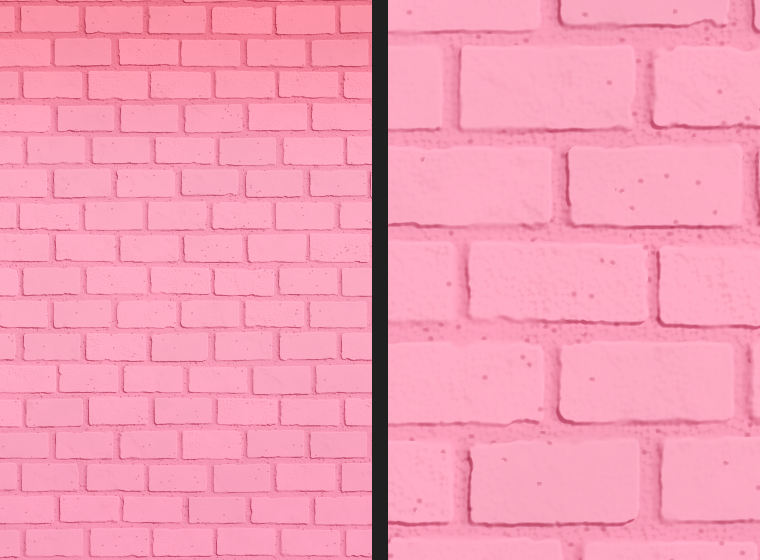
Left: the whole. Right: its middle third, enlarged.
A Shadertoy shader for this texture:

```glsl
// Painted pink brick wall in running bond, with rough mortar and broken shadows from upper-right light.
#define COLUMNS 5.82
#define ROWS 17.14
#define JOINT vec2(0.0104, 0.0106)  // mortar width, in canvas heights
#define CORNER 0.0048
#define JITTER 0.0036
#define WOBBLE 0.0009
#define SHADOW_REACH 0.0027
#define FACE_LOW vec3(0.985, 0.632, 0.748)
#define FACE_MID vec3(0.995, 0.668, 0.768)
#define FACE_TOP vec3(0.988, 0.578, 0.655)
#define MORTAR_TINT vec3(0.986, 0.925, 0.950)
#define SHADOW_TINT vec3(0.835, 0.600, 0.680)

vec2 hash2(vec2 c) {
    vec3 q = fract(c.xyx * vec3(0.1031, 0.1030, 0.0973));
    q += dot(q, q.yzx + 33.33);
    return fract((q.xx + q.yz) * q.zy);
}

// Cellular noise: distance to the nearest point, and that point's random id
vec2 cellular(vec2 p) {
    vec2 cell = floor(p), nearest = vec2(8.0, 0.0);
    for (int j = -1; j <= 1; j++)
    for (int i = -1; i <= 1; i++) {
        vec2 c = cell + vec2(i, j);
        float dist = length(c + hash2(c + 50.0) - p);
        if (dist < nearest.x) nearest = vec2(dist, hash2(c + 211.0).x);
    }
    return nearest;
}

// Layered sines, roughly -1 to 1
float waves(vec2 p) {
    float sum = 0.0, amp = 0.5;
    for (int i = 0; i < 4; i++) {
        sum += amp * sin(p.x + 1.7 * sin(p.y * 0.8)) * cos(p.y + 1.3 * sin(p.x * 0.7));
        p = mat2(1.5, 1.1, -1.1, 1.5) * p + 2.3;
        amp *= 0.6;
    }
    return sum;
}

// Signed distance to the brick in this cell; also gives its random values
float brickDistance(vec2 p, vec2 size, out vec2 rnd) {
    p += WOBBLE * vec2(waves(p * 130.0), waves(p.yx * 115.0 + 9.0));
    p.y += 0.0012 * sin(p.x * 9.0 + p.y * 31.0);
    vec2 grid = p / size - vec2(0.0, 0.036);
    float row = floor(grid.y);
    grid.x -= 0.34 + 0.5 * mod(row, 2.0) + 0.12 * (hash2(vec2(row + 7.0, 3.0)).x - 0.5);
    vec2 id = floor(grid) + 20.0;
    rnd = hash2(id);
    vec2 local = (fract(grid) - 0.5) * size;
    local += JITTER * (hash2(id + 71.0) - 0.5) * vec2(1.0, 0.7);
    local.y += local.x * 0.03 * (rnd.x - 0.5);
    vec2 halfSize = 0.5 * (size - JOINT) + JITTER * (rnd - 0.5) * vec2(0.9, 0.5);
    vec2 q = abs(local) - halfSize + CORNER;
    float d = length(max(q, 0.0)) + min(max(q.x, q.y), 0.0) - CORNER;
    return d + 0.005 * max(waves(p * 75.0 + 8.0 * rnd) - 0.30, 0.0);
}

// Relief: bricks stand proud of a grainy mortar bed; some edges are smeared with paint
float relief(vec2 p, vec2 size, out float face, out vec2 rnd) {
    float d = brickDistance(p, size, rnd);
    float smear = smoothstep(0.0, 0.55, waves(p * 38.0 + 3.0 * rnd));
    float soft = max(mix(0.0009, 0.0028, smear), 0.6 / iResolution.y);
    face = smoothstep(soft, -soft, d);
    float grain = cellular(p * 260.0).x - 0.5;
    float rough = mix(0.42, 0.07 + 0.22 * rnd.x * rnd.x * rnd.x, face);
    return face * mix(1.0, 0.8, smear) + rough * grain;
}

void mainImage(out vec4 fragColor, in vec2 fragCoord) {
    vec2 p = fragCoord / iResolution.y;
    vec2 size = vec2(iResolution.x / iResolution.y / COLUMNS, 1.0 / ROWS);

    // Relief here and a short step towards the light
    float face, litFace;
    vec2 rnd, litRnd;
    vec2 toLight = SHADOW_REACH * vec2(0.62, 0.78);
    float here = relief(p, size, face, rnd);
    float ahead = relief(p + toLight, size, litFace, litRnd);

    // Paint fades from cool pink below to coral above
    vec3 paint = mix(FACE_LOW, FACE_MID, smoothstep(0.05, 0.45, p.y));
    paint = mix(paint, FACE_TOP, smoothstep(0.66, 1.0, p.y));
    paint *= 1.0 + 0.024 * (rnd.x - 0.5) + 0.010 * waves(p * 45.0);
    vec3 mortar = paint * MORTAR_TINT;
    mortar *= mix(vec3(1.0), vec3(0.97, 0.90, 0.91), smoothstep(0.65, 1.0, p.y));
    vec3 color = mix(mortar, paint, face);

    // Wide faint shade on the left of each brick
    float side = brickDistance(p + vec2(0.0055, 0.0008), size, litRnd);
    float shade = smoothstep(0.002, -0.003, side) * (1.0 - face);
    color *= mix(vec3(1.0), SHADOW_TINT, 0.30 * shade);

    // Thin cast shadow, strong in places and nearly gone in others
    float slope = ahead - here;
    float patchy = 0.45 + 0.75 * smoothstep(-0.35, 0.4, waves(p * 55.0 + 4.0));
    color *= mix(vec3(1.0), SHADOW_TINT, clamp(slope * patchy, 0.0, 1.1));
    color += 0.020 * clamp(-slope, 0.0, 1.0);

    // Rare tiny pits in loose clusters
    vec2 pit = cellular(p * vec2(210.0, 240.0));
    float cluster = smoothstep(0.15, 0.7, waves(p * 24.0 + 6.0 * rnd.y));
    float amount = mix(0.05, 0.006, face) + 0.05 * cluster;
    float pits = step(1.0 - amount, pit.y) * smoothstep(0.55, 0.10, pit.x);
    color *= mix(vec3(1.0), SHADOW_TINT, 0.55 * pits);

    fragColor = vec4(clamp(color, 0.0, 1.0), 1.0);
}
```
